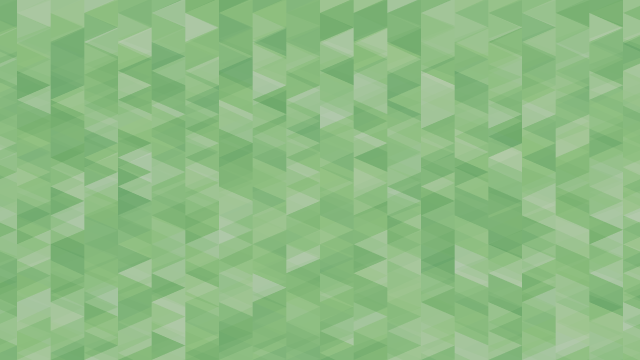
This background is drawn by a Shadertoy shader. Its source:

```glsl
// Columns of overlapping translucent green triangles in soft, varied shades.

const float COLUMNS = 19.0;       // columns across the canvas
const float ROWS = 12.45;         // triangle bases up the canvas
const float ALIGN_HEIGHT = 0.964; // height where all layers line up
const int LAYERS = 3;
const int SAMPLES = 3;            // antialiasing grid per axis

const vec3 DEEP_GREEN = vec3(0.425, 0.66, 0.42);
const vec3 LEAF_GREEN = vec3(0.56, 0.75, 0.51);
const vec3 PALE_SAGE  = vec3(0.70, 0.79, 0.67);

float hash(vec3 p) {
    p = fract(p * vec3(0.1031, 0.1030, 0.0973));
    p += dot(p, p.yzx + 33.33);
    return fract((p.x + p.y) * p.z);
}

// Column and index of the triangle at uv; odd indices point left.
vec2 triangleId(vec2 uv, float columns, float rows) {
    float x = uv.x * columns + 0.5;
    float y = (uv.y - ALIGN_HEIGHT) * rows;
    float slant = 0.5 * fract(x);
    return vec2(floor(x), floor(y - slant) + floor(y + slant));
}

// Three-stop ramp from deep to pale.
vec3 greenRamp(float tone) {
    vec3 low = mix(DEEP_GREEN, LEAF_GREEN, clamp(tone / 0.52, 0.0, 1.0));
    return mix(low, PALE_SAGE, clamp((tone - 0.52) / 0.48, 0.0, 1.0));
}

// Blend of layers whose row heights drift apart.
vec3 triangleColour(vec2 uv) {
    float tone = 0.0;
    float warmth = 0.0;
    float weight = 0.58;
    for (int i = 0; i < LAYERS; i++) {
        float layer = float(i);
        float drift = layer * (layer - 1.5) * 1.6;
        vec2 id = triangleId(uv, COLUMNS, ROWS + drift);
        vec3 seed = vec3(id + 71.0, 17.0 * layer + 5.0);
        tone += weight * (hash(seed) - 0.5);
        warmth += weight * (hash(seed + 131.0) - 0.5);
        weight *= 0.5;
    }
    vec3 colour = greenRamp(0.5 + 1.08 * tone);
    return colour + warmth * vec3(0.01, 0.012, -0.025);
}

void mainImage(out vec4 fragColor, in vec2 fragCoord) {
    vec3 colour = vec3(0.0);
    // Average a grid of samples to smooth the edges.
    for (int j = 0; j < SAMPLES; j++) {
        for (int i = 0; i < SAMPLES; i++) {
            vec2 offset = (vec2(i, j) + 0.5) / float(SAMPLES) - 0.5;
            colour += triangleColour((fragCoord + offset) / iResolution.xy);
        }
    }
    fragColor = vec4(colour / float(SAMPLES * SAMPLES), 1.0);
}
```
